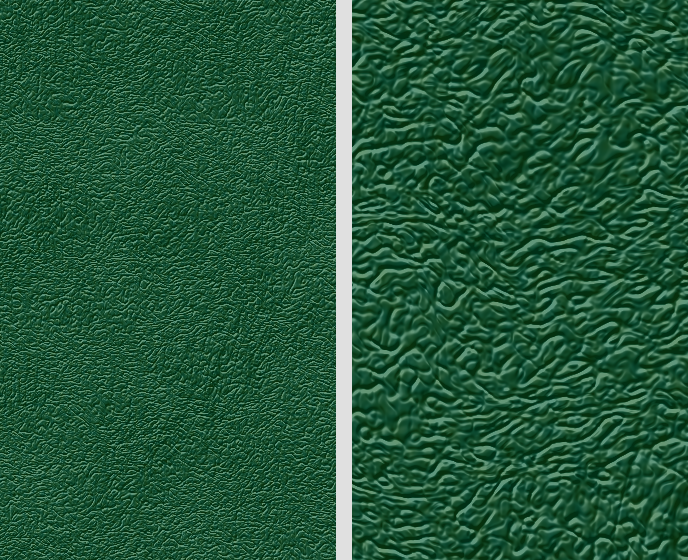
Left, the full canvas; right, a detail of the centre.
Reproduce this texture procedurally as a WebGL 1 fragment shader.

```glsl
precision highp float;
// Green embossed leather: a fine pebbled grain, parted by thin broken grooves
// and crossed by faint bundles of slanting creases, forms a height field lit
// from the upper left; its slope picks a colour from a dark-to-pale green ramp.

uniform vec2 u_resolution;

// Lengths are fractions of the canvas height.
const vec2 LIGHT_DIR = vec2(-0.35, 0.94);
const float LIGHT_REACH = 0.001;
const float SLOPE_SCALE = 0.29;
const float TONE_BIAS = 0.17;

const vec2 PEBBLE_FREQ = vec2(68.0, 102.0);
const vec2 WRINKLE_FREQ = vec2(122.0, 166.0);
const vec2 PORE_FREQ = vec2(225.0, 245.0);
const float PEBBLE_GROOVE = 0.12;
const float WRINKLE_GROOVE = 0.15;
const float WRINKLE_HEIGHT = 0.45;
const float PORE_HEIGHT = 0.3;

const vec2 CREASE_FREQ = vec2(9.0, 74.0);   // along, across
const float CREASE_ANGLE = 0.75;
const float CREASE_FAN = 0.28;
const float CREASE_WIDTH = 0.09;
const float CREASE_DEPTH = 0.38;
const float CREASE_SHADE = 0.5;

const vec3 PIT = vec3(0.01, 0.19, 0.07);
const vec3 SHADOW = vec3(0.04, 0.25, 0.13);
const vec3 BODY = vec3(0.07, 0.30, 0.18);
const vec3 LIT = vec3(0.14, 0.36, 0.24);
const vec3 SHEEN = vec3(0.23, 0.45, 0.33);
const vec3 GLINT = vec3(0.35, 0.56, 0.44);
const vec3 TEAL_SHIFT = vec3(-0.04, 0.0, 0.05);

vec2 gradientAt(vec2 cell) {
  float angle = 6.2832 * fract(sin(dot(cell, vec2(127.1, 311.7))) * 43758.55);
  return vec2(cos(angle), sin(angle));
}

float gradientNoise(vec2 p) {
  vec2 i = floor(p);
  vec2 f = p - i;
  vec2 u = f * f * f * (f * (f * 6.0 - 15.0) + 10.0);
  vec2 e = vec2(1.0, 0.0);
  float low = mix(dot(gradientAt(i), f),
                  dot(gradientAt(i + e.xy), f - e.xy), u.x);
  float high = mix(dot(gradientAt(i + e.yx), f - e.yx),
                   dot(gradientAt(i + e.xx), f - e.xx), u.x);
  return mix(low, high, u.y);
}

// Thin valley along the zero line of the noise
float groove(vec2 p, float width) {
  float n = gradientNoise(p) / width;
  return exp(-n * n);
}

// Bends the grain so its direction drifts over the hide
vec2 bend(vec2 p) {
  vec2 broad = vec2(gradientNoise(p * 9.0), gradientNoise(p * 8.0 + 17.3));
  float fine = gradientNoise(p * 34.0 + 5.7);
  return broad * vec2(0.012, 0.034) + fine * vec2(0.003, 0.005);
}

// Patchy bundles of long grooves, fanned over several slants
float creases(vec2 p) {
  float total = 0.0;
  for (int i = 0; i < 4; i++) {
    float k = float(i);
    float angle = CREASE_ANGLE + CREASE_FAN * k;
    vec2 along = vec2(cos(angle), sin(angle));
    vec2 q = vec2(dot(p, along), dot(p, vec2(-along.y, along.x)));
    float patches = smoothstep(0.05, 0.4, gradientNoise(p * 5.0 + 11.3 * k + 3.1));
    total += patches * groove(q * CREASE_FREQ + 31.7 * k, CREASE_WIDTH);
  }
  return total;
}

// x: surface height, y: crease amount
vec2 leather(vec2 p) {
  vec2 drift = bend(p);
  vec2 q = p + drift;
  // Breaks the grooves into short strokes
  float depth = clamp(0.8 + 1.6 * gradientNoise(q * 58.0 + 23.9), 0.2, 1.3);
  float height = PORE_HEIGHT * gradientNoise(q * PORE_FREQ + 71.9)
               - depth * groove(q * PEBBLE_FREQ, PEBBLE_GROOVE)
               - WRINKLE_HEIGHT * groove(q * WRINKLE_FREQ + 43.1, WRINKLE_GROOVE);
  float crease = creases(p + 0.35 * drift);
  return vec2(height - CREASE_DEPTH * crease, crease);
}

// Green ramp over the slope, in standard deviations
vec3 leatherColour(float tone) {
  vec3 c = mix(PIT, SHADOW, clamp((tone + 1.6) / 0.93, 0.0, 1.0));
  c = mix(c, BODY, clamp((tone + 0.67) / 0.75, 0.0, 1.0));
  c = mix(c, LIT, clamp((tone - 0.08) / 0.63, 0.0, 1.0));
  c = mix(c, SHEEN, clamp((tone - 0.71) / 0.54, 0.0, 1.0));
  return mix(c, GLINT, clamp((tone - 1.25) / 0.71, 0.0, 1.3));
}

void main() {
  vec2 p = gl_FragCoord.xy / u_resolution.y;
  vec2 reach = LIGHT_DIR * LIGHT_REACH;
  vec2 behind = leather(p - reach);
  vec2 ahead = leather(p + reach);

  // Slopes facing the light brighten, creases hold shadow
  float tone = TONE_BIAS + (behind.x - ahead.x) / SLOPE_SCALE;
  tone -= CREASE_SHADE * 0.5 * (behind.y + ahead.y);
  tone += 0.3 * gradientNoise(p * 5.0 + 8.8);

  vec3 colour = leatherColour(tone);
  colour += TEAL_SHIFT * gradientNoise(p * 120.0 + 61.3);
  gl_FragColor = vec4(colour, 1.0);
}
```
